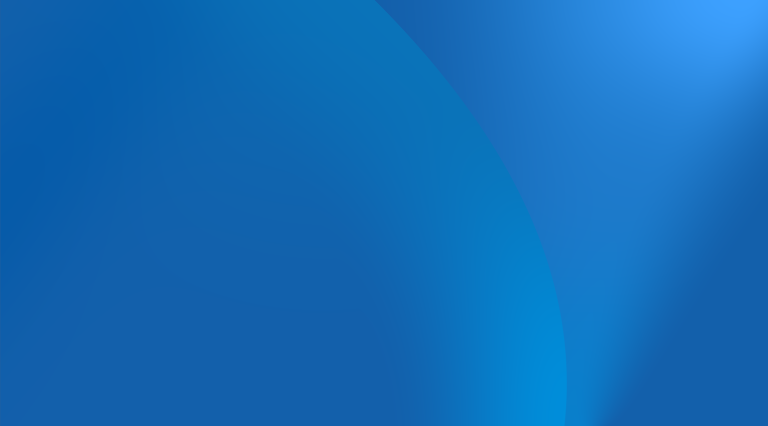
Give the GLSL for this background, as a Shadertoy shader.

```glsl
// Soft elliptical falloff around a centre
float glow(vec2 p, vec2 centre, vec2 radius) {
    vec2 q = (p - centre) / radius;
    return exp(-dot(q, q));
}

// Large sheet: dark diagonal fold, teal top, cyan rim
vec3 leftSheet(vec2 p, float rimDistance, vec3 base) {
    float fold = (p.y - 0.53 - 2.13 * p.x) / 0.3;
    vec3 color = mix(base, vec3(0.015, 0.35, 0.66), 0.85 * exp(-fold * fold));
    color = mix(color, vec3(0.03, 0.435, 0.715), 0.7 * glow(p, vec2(0.42, 1.0), vec2(0.27, 0.46)));

    vec3 rim = mix(vec3(0.0, 0.555, 0.855), vec3(0.04, 0.45, 0.725), smoothstep(0.03, 0.78, p.y));
    return mix(color, rim, 1.0 - smoothstep(0.0, 0.235 + 0.1 * p.y, rimDistance));
}

// Beam behind the sheet, lit from the top right corner
vec3 rightBeam(vec2 p, float rimDistance, vec3 base) {
    vec3 beam = mix(vec3(0.035, 0.50, 0.80), vec3(0.115, 0.475, 0.79), smoothstep(0.0, 0.6, p.y));
    float fadeIn = smoothstep(-0.5 * (1.0 - p.y), 0.05 + 0.25 * p.y * p.y, -rimDistance);
    vec3 color = mix(base, beam, fadeIn);
    color = mix(color, vec3(0.24, 0.63, 1.0), glow(p, vec2(0.97, 1.02), vec2(0.21, 0.27)));

    // Shadow whose edge softens with height
    float shadowEdge = 0.777 + 0.2 * p.y + 0.12 * p.y * p.y;
    float softness = 0.018 + 0.105 * sqrt(p.y);
    return mix(color, base, smoothstep(-softness, softness, p.x - shadowEdge));
}

void mainImage(out vec4 fragColor, in vec2 fragCoord) {
    vec2 p = fragCoord / iResolution.xy;
    vec3 base = vec3(0.075, 0.375, 0.67);

    // Parabolic rim dividing the sheet from the beam
    float height = p.y - 0.1;
    float rimDistance = 0.738 - 0.309 * height * height - p.x;
    float sheetMask = smoothstep(-0.001, 0.001, rimDistance);

    vec3 color = mix(rightBeam(p, rimDistance, base), leftSheet(p, rimDistance, base), sheetMask);

    // Faint grey hairline on the left border
    color = mix(color, vec3(0.14, 0.37, 0.62), 0.5 - 0.5 * smoothstep(0.0, 0.002, p.x));
    fragColor = vec4(color, 1.0);
}
```
